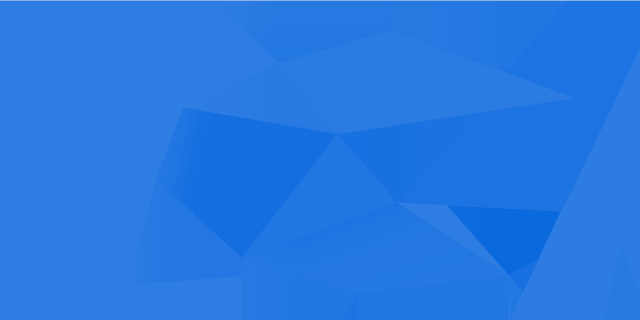
This background is drawn by a Shadertoy shader. Its source:

```glsl
const vec3 LIGHT_BLUE = vec3(0.18, 0.49, 0.89);
const vec3 DEEP_BLUE = vec3(0.04, 0.41, 0.87);
const vec3 RIM_COLOR = vec3(0.62, 0.75, 0.90);
const float RIM_HEIGHT = 0.0026;

// Shared corners of the facets, in canvas heights
const vec2 LEFT_TOP = vec2(0.573, 0.664);
const vec2 LEFT_LOW = vec2(0.487, 0.440);
const vec2 CENTER = vec2(1.055, 0.581);
const vec2 LOW_LEFT = vec2(0.755, 0.193);
const vec2 HUB = vec2(1.240, 0.367);
const vec2 ROOF_LEFT = vec2(0.872, 0.802);
const vec2 ROOF_TOP = vec2(1.224, 0.906);
const vec2 ROOF_RIGHT = vec2(1.583, 0.776);
const vec2 ROOF_TIP = vec2(1.797, 0.693);
const vec2 RIGHT_FOLD = vec2(1.497, 0.645);
const vec2 RIGHT_LOW = vec2(1.752, 0.339);
const vec2 NOTCH = vec2(1.589, 0.141);
const vec2 NOTCH_LOW = vec2(1.635, 0.089);
const vec2 BASE_PEAK = vec2(1.120, 0.083);
const vec2 PANEL_FOOT = vec2(1.594, 0.0);
const vec2 PANEL_HEAD = vec2(2.0, 0.849);

// Signed distance to a line, positive on its right side
float rightOf(vec2 p, vec2 a, vec2 b) {
    vec2 e = b - a;
    return dot(p - a, vec2(e.y, -e.x)) / length(e);
}

float cover(float d) {
    return clamp(d * iResolution.y + 0.5, 0.0, 1.0);
}

// Convex facets with clockwise corners
float quad(vec2 p, vec2 a, vec2 b, vec2 c, vec2 d) {
    float ab = rightOf(p, a, b), bc = rightOf(p, b, c);
    float cd = rightOf(p, c, d), da = rightOf(p, d, a);
    return cover(min(min(ab, bc), min(cd, da)));
}

float tri(vec2 p, vec2 a, vec2 b, vec2 c) {
    return quad(p, a, b, c, mix(c, a, 0.5));
}

void paint(inout float depth, float mask, float value) {
    depth = mix(depth, value, mask);
}

void mainImage(out vec4 fragColor, in vec2 fragCoord) {
    vec2 uv = fragCoord / iResolution.xy;
    vec2 p = uv * vec2(2.0, 1.0);
    float depth = 0.0;

    // Right field and upper bands
    paint(depth, quad(p, HUB, vec2(1.2, 1.1), vec2(2.2, 1.1), RIGHT_LOW), 0.47);
    float topFade = smoothstep(0.60, 0.90, p.x);
    float topDepth = mix(0.32, 0.20, smoothstep(0.80, 1.0, p.y));
    paint(depth, quad(p, vec2(0.55, 1.1), vec2(1.224, 1.1), ROOF_TOP, ROOF_LEFT), topDepth * topFade);
    float bandDepth = mix(0.18, 0.32, smoothstep(1.25, 1.6, p.x));
    paint(depth, quad(p, vec2(1.224, 1.1), vec2(1.86, 1.1), ROOF_RIGHT, ROOF_TOP), bandDepth);

    // Pale roof and its left slope
    paint(depth, tri(p, LEFT_TOP, ROOF_LEFT, CENTER), 0.17 * smoothstep(0.57, 0.9, p.x));
    paint(depth, quad(p, ROOF_LEFT, ROOF_TOP, ROOF_TIP, CENTER), 0.12);

    // Central facets
    float leftFade = smoothstep(0.47, 0.66, p.x + 0.2 * (0.5 - p.y));
    paint(depth, quad(p, LEFT_TOP, CENTER, LOW_LEFT, LEFT_LOW), mix(0.2, 0.73, leftFade));
    paint(depth, tri(p, CENTER, HUB, LOW_LEFT), 0.36);
    float foldDepth = mix(0.60, 0.48, smoothstep(1.15, 1.5, p.x));
    paint(depth, tri(p, CENTER, RIGHT_FOLD, HUB), foldDepth);
    float deepDepth = mix(0.78, 0.97, smoothstep(1.25, 1.55, p.x));
    paint(depth, quad(p, HUB, RIGHT_LOW, NOTCH_LOW, NOTCH), deepDepth);

    // Lower facets, shaded beneath the upper fold
    float below = rightOf(p, LOW_LEFT, HUB);
    float foldShade = 0.25 * exp(-max(below, 0.0) * 18.0) * smoothstep(0.76, 0.95, p.x);
    paint(depth, quad(p, LOW_LEFT, HUB, NOTCH, BASE_PEAK), 0.26 + foldShade);
    float lowFade = smoothstep(0.36, 0.55, p.x);
    paint(depth, quad(p, LEFT_LOW, LOW_LEFT, vec2(0.80, 0.14), vec2(0.40, 0.11)), 0.27 * lowFade);
    float baseFade = smoothstep(0.45, 1.0, p.x);
    paint(depth, quad(p, LOW_LEFT, BASE_PEAK, vec2(1.07, -0.1), vec2(0.755, -0.1)), 0.34 * baseFade);
    paint(depth, quad(p, BASE_PEAK, NOTCH, vec2(1.59, -0.1), vec2(1.11, -0.1)), 0.36);
    paint(depth, tri(p, BASE_PEAK, vec2(1.114, 0.0), vec2(1.073, 0.0)), 0.48);
    paint(depth, tri(p, NOTCH, NOTCH_LOW, PANEL_FOOT), 0.30);
    paint(depth, tri(p, NOTCH, vec2(1.68, 0.188), NOTCH_LOW), 0.62);

    // Pale right panel and corner facet
    paint(depth, cover(rightOf(p, PANEL_FOOT, PANEL_HEAD)), 0.03);
    paint(depth, tri(p, vec2(1.94, 0.24), vec2(2.01, 0.05), vec2(1.888, 0.0)), 0.16);
    paint(depth, tri(p, vec2(1.888, 0.0), vec2(2.0, 0.07), vec2(2.0, -0.1)), 0.16);

    // Thin bright rim along the top
    vec3 color = mix(LIGHT_BLUE, DEEP_BLUE, depth);
    color = mix(color, RIM_COLOR, cover(p.y - 1.0 + RIM_HEIGHT));
    fragColor = vec4(color, 1.0);
}
```
